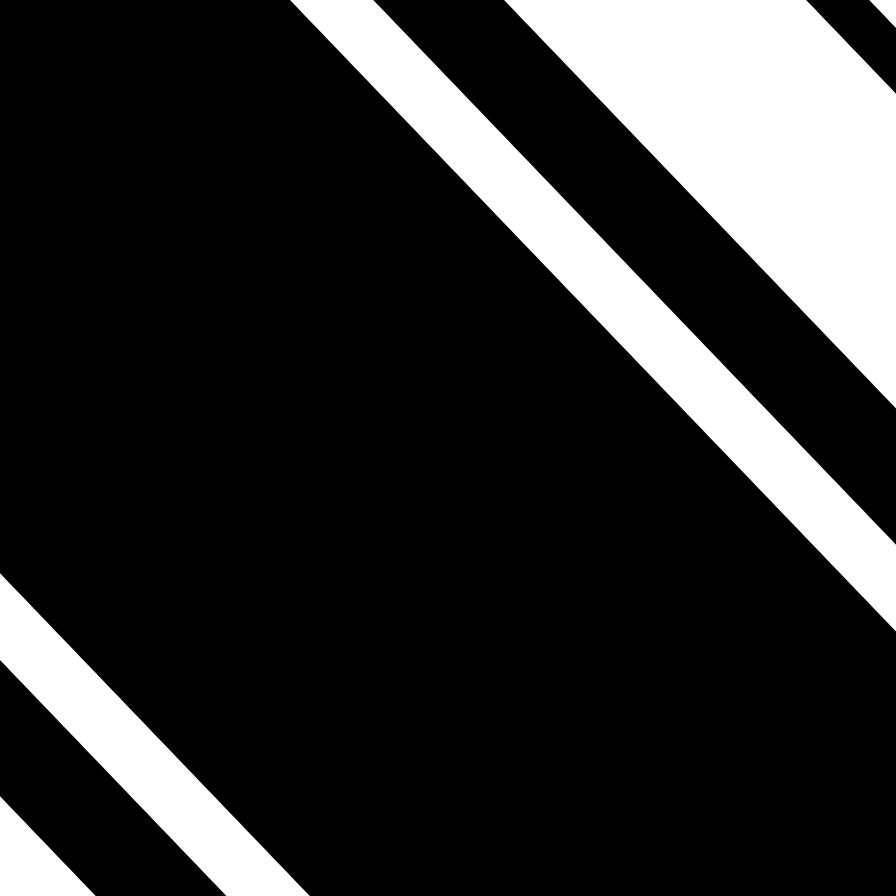
Give the GLSL for this pattern, as a WebGL 1 fragment shader.

```glsl
precision highp float;
// Broad diagonal stripes in black and white, falling from upper left to lower right.
// One stripe sequence is mirrored about its pivots by a triangle wave, so a wide
// black field lies between matching narrow and wide white bands.

uniform vec2 u_resolution;

const vec3 FIELD_COLOUR = vec3(0.0);
const vec3 BAND_COLOUR = vec3(1.0);
const float SLANT = 0.9597;             // horizontal run per unit of height
const float PIVOT = -0.1452;            // centre of the wide field along the top edge
const float HALF_REPEAT = 1.0801;       // distance from one mirror pivot to the next
const vec2 NARROW_BAND = vec2(0.4688, 0.5618); // start and end, measured from the pivot
const vec2 WIDE_BAND = vec2(0.7077, 1.0449);

// Triangle wave: distance to the nearest pivot of the wide field
float mirrorRepeat(float position) {
  return abs(mod(position + HALF_REPEAT, 2.0 * HALF_REPEAT) - HALF_REPEAT);
}

// Antialiased coverage of the interval between limits.x and limits.y
float bandCoverage(float position, vec2 limits, float pixel) {
  float inside = min(position - limits.x, limits.y - position);
  return clamp(inside / pixel + 0.5, 0.0, 1.0);
}

void main() {
  vec2 uv = gl_FragCoord.xy / u_resolution;

  // Slide each row sideways so that every stripe is a constant position
  float across = uv.x - (1.0 - uv.y) * SLANT;
  float pixel = length(vec2(1.0, SLANT) / u_resolution);

  float position = mirrorRepeat(across - PIVOT);
  float bands = max(bandCoverage(position, NARROW_BAND, pixel),
                    bandCoverage(position, WIDE_BAND, pixel));

  gl_FragColor = vec4(mix(FIELD_COLOUR, BAND_COLOUR, bands), 1.0);
}
```
